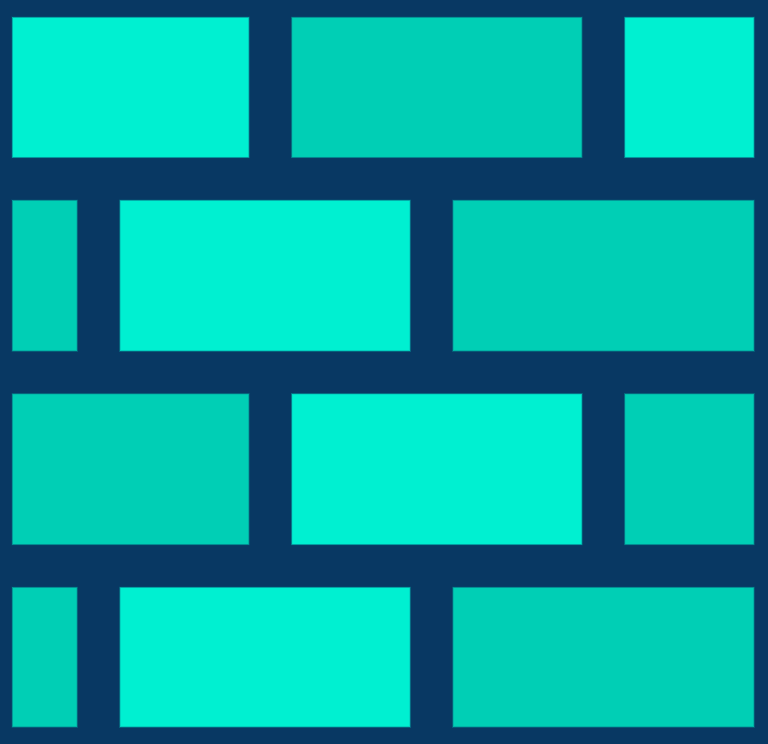
Reproduce this pattern procedurally as a Shadertoy shader.

```glsl
// A flat two-tone brick wall in running bond: four courses of three bricks.
// The mortar is the union of the nearest head joint, the nearest bed joint
// and the border, each measured as a signed distance.

// Lengths are in canvas widths.
const vec2  CANVAS      = vec2(1.0, 0.96875);
const vec2  WALL_MIN    = vec2(0.0160, 0.0221);
const vec2  WALL_MAX    = vec2(0.9818, 0.9462);
const vec2  PITCH       = vec2(0.4336, 0.2520);
const float JOINT_WIDTH = 0.0557;
const float BED_START   = 0.2318;   // lowest horizontal joint
const float HEAD_SHORT  = 0.1283;   // first vertical joint, even courses
const float HEAD_LONG   = 0.3520;   // first vertical joint, odd courses
const float LAST_BED    = 2.0;
const float LAST_HEAD   = 1.0;
const float SOFTNESS    = 0.0015;

const vec3 MORTAR = vec3(0.03, 0.22, 0.39);
const vec3 SHADE  = vec3(0.00, 0.81, 0.71);
const vec3 BRIGHT = vec3(0.00, 0.94, 0.82);

// Signed distance to the nearest joint of a limited series; t counts pitches.
float jointDistance(float t, float lastJoint, float pitch)
{
    float nearest = clamp(floor(t + 0.5), 0.0, lastJoint);
    return abs(t - nearest) * pitch - 0.5 * JOINT_WIDTH;
}

// Index of the brick or course lying between the joints.
float cellIndex(float t, float lastJoint)
{
    return clamp(floor(t) + 1.0, 0.0, lastJoint + 1.0);
}

void mainImage(out vec4 fragColor, in vec2 fragCoord)
{
    vec2 p = fragCoord / iResolution.xy * CANVAS;

    // Courses count upward; every other one is shifted.
    float bed = (p.y - BED_START) / PITCH.y;
    float course = cellIndex(bed, LAST_BED);
    float firstHead = mix(HEAD_SHORT, HEAD_LONG, mod(course, 2.0));
    float head = (p.x - firstHead) / PITCH.x;
    float column = cellIndex(head, LAST_HEAD);

    // Positive inside a brick, negative in the mortar.
    vec2 border = min(p - WALL_MIN, WALL_MAX - p);
    float inside = min(min(border.x, border.y),
                       min(jointDistance(head, LAST_HEAD, PITCH.x),
                           jointDistance(bed, LAST_BED, PITCH.y)));

    // The middle brick is bright, except in the top course, which is inverted.
    bool middle = column == 1.0;
    bool topCourse = course == LAST_BED + 1.0;
    vec3 brick = middle != topCourse ? BRIGHT : SHADE;

    float edge = max(SOFTNESS, 0.75 / iResolution.x);
    fragColor = vec4(mix(MORTAR, brick, smoothstep(-edge, edge, inside)), 1.0);
}
```
